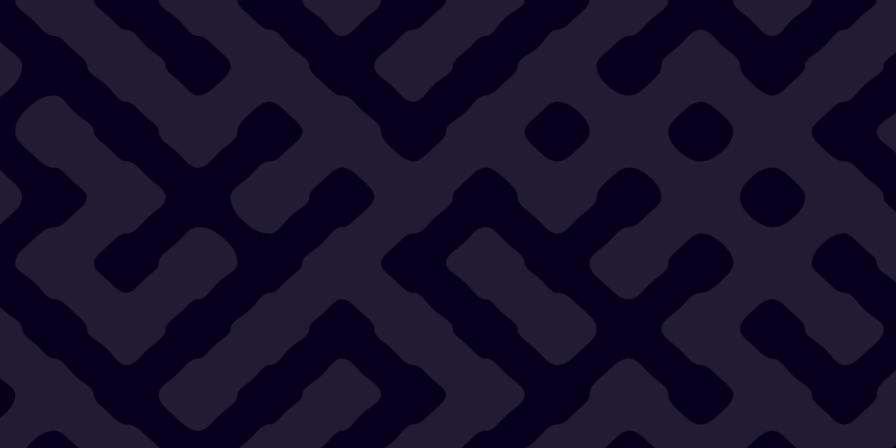
Write a Shadertoy shader that draws this pattern.

```glsl
// Diagonal maze of soft, rounded bands in two dark violets.
// A cosine checkerboard gives alternating blobs; a random bump at each cell
// centre joins either the light or the dark pair of corners.

const float PI = 3.14159265;

// Integer hash, 0 to 1
float hash(vec2 p) {
    uvec2 q = uvec2(ivec2(p) + 4096) * uvec2(1597u, 3812u);
    uint n = (q.x ^ (q.y >> 1)) * 747796405u + 289133u;
    n = ((n >> 15) ^ n) * 277803737u;
    n = ((n >> 13) ^ n) * 668265263u;
    return float((n >> 8) & 65535u) / 65535.0;
}

// Diagonal of a cell: +1 rises, -1 falls; small blocks favour one way
float diagonal(vec2 cell) {
    float bias = hash(floor(cell / vec2(2.0, 4.0)) + 77.0);
    return hash(cell) < mix(0.22, 0.78, bias) ? 1.0 : -1.0;
}

// Signed field: positive in light bands, negative in dark bands
float mazeField(vec2 p) {
    vec2 cell = floor(p);
    vec2 wave = cos(PI * p);
    vec2 bump = 1.0 - wave * wave;

    // Agreeing neighbours straighten a band, others leave it rounder
    float neighbours = diagonal(cell + vec2(1, 0)) + diagonal(cell - vec2(1, 0))
                     + diagonal(cell + vec2(0, 1)) + diagonal(cell - vec2(0, 1));
    float joint = 1.1 * diagonal(cell) + 0.16 * neighbours;
    float parity = 1.0 - 2.0 * mod(cell.x + cell.y, 2.0);

    // The constant widens the light bands slightly
    return wave.x * wave.y + parity * joint * bump.x * bump.y + 0.15;
}

void mainImage(out vec4 fragColor, in vec2 fragCoord) {
    vec2 uv = fragCoord / iResolution.y;
    float field = mazeField(uv * vec2(6.24, 6.81) + vec2(0.24, 0.19));

    // Smooth edge about one pixel wide
    float edge = 0.75 * fwidth(field) + 1e-4;
    float light = smoothstep(-edge, edge, field);

    vec3 darkViolet = vec3(0.025, 0.0, 0.115);
    vec3 greyViolet = vec3(0.13, 0.105, 0.2);
    fragColor = vec4(mix(darkViolet, greyViolet, light), 1.0);
}
```
